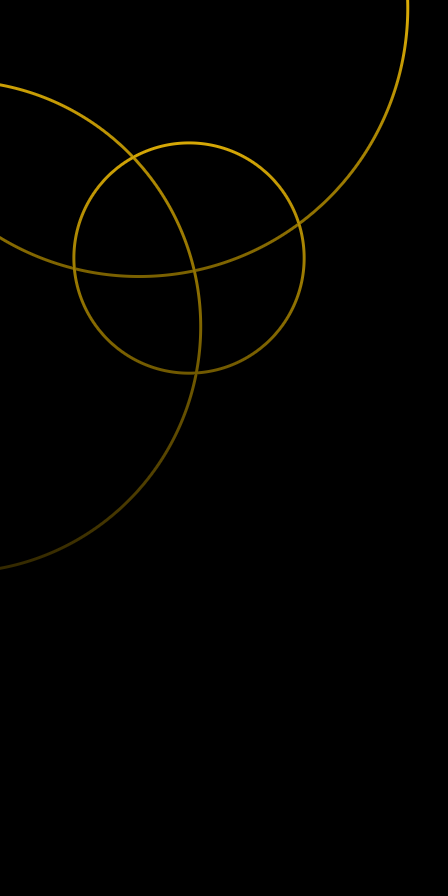
Reproduce this background procedurally as a Shadertoy shader.

```glsl
// Three thin golden rings, fading downwards, overlapping on black.

#define LINE_WIDTH 0.0066
#define GOLD vec3(1.0, 0.785, 0.03)
#define BRONZE vec3(1.0, 0.79, 0.0)

// Rings as centre x, depth below the top edge, radius; in canvas widths
#define UPPER_RING vec3(0.3105, 0.0175, 0.5997)
#define LEFT_RING  vec3(-0.1010, 0.7290, 0.5490)
#define SMALL_RING vec3(0.4219, 0.5760, 0.2570)

// Brightness at the top and bottom of each ring
#define UPPER_FADE vec2(1.22, 0.48)
#define LEFT_FADE  vec2(0.80, 0.20)
#define SMALL_FADE vec2(0.84, 0.44)

// Smooth-edged outline, shaded from its top to its bottom
vec3 ringLight(vec2 p, vec3 ring, vec2 fade, float pixel) {
    float edge = abs(length(p - ring.xy) - ring.z) - 0.5 * LINE_WIDTH;
    float coverage = clamp(0.5 - edge / pixel, 0.0, 1.0);
    float descent = clamp(0.5 + 0.5 * (p.y - ring.y) / ring.z, 0.0, 1.0);
    float brightness = mix(fade.x, fade.y, descent);
    vec3 tint = mix(BRONZE, GOLD, smoothstep(0.4, 0.9, brightness));
    return tint * brightness * coverage;
}

void mainImage(out vec4 fragColor, in vec2 fragCoord) {
    // Canvas widths, measured down from the top edge
    float pixel = 1.0 / iResolution.x;
    vec2 p = vec2(fragCoord.x, iResolution.y - fragCoord.y) * pixel;

    // Keep the brightest ring where lines cross
    vec3 color = ringLight(p, UPPER_RING, UPPER_FADE, pixel);
    color = max(color, ringLight(p, LEFT_RING, LEFT_FADE, pixel));
    color = max(color, ringLight(p, SMALL_RING, SMALL_FADE, pixel));

    fragColor = vec4(color, 1.0);
}
```
